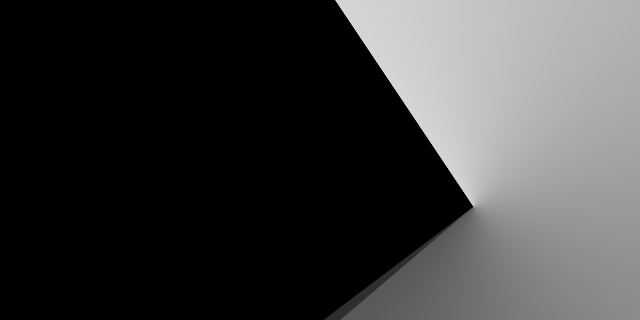
Write a Shadertoy shader that draws this background.

```glsl
const float PI = 3.14159265;
const vec2 APEX = vec2(1.479, 0.354);        // in canvas heights
const float UPPER_ANGLE = radians(123.8);
const float SLIVER_ANGLE = radians(220.4);
const float LOWER_ANGLE = radians(217.1);
const float SWEEP_DARK = 0.345;
const float SWEEP_LIGHT = 0.835;
const float SLIVER_GRAY = 0.18;
const float WEDGE_GRAY = 0.0;

// Positive to the left of a ray leaving the origin
float sideOfRay(vec2 p, float angle) {
    return cos(angle) * p.y - sin(angle) * p.x;
}

// Antialiased convex wedge, counterclockwise between two angles
float wedgeMask(vec2 p, float startAngle, float endAngle, float pixel) {
    float inside = min(sideOfRay(p, startAngle), -sideOfRay(p, endAngle));
    return smoothstep(-0.5 * pixel, 0.5 * pixel, inside);
}

void mainImage(out vec4 fragColor, in vec2 fragCoord) {
    float pixel = 1.0 / iResolution.y;
    vec2 p = fragCoord * pixel - APEX;

    // Conic gradient around the apex
    float sweepStart = SLIVER_ANGLE - 2.0 * PI;
    float angle = atan(p.y, p.x);
    float sweep = clamp((angle - sweepStart) / (UPPER_ANGLE - sweepStart), 0.0, 1.0);
    float gray = mix(SWEEP_DARK, SWEEP_LIGHT, sweep);

    // Dark sliver, then the black wedge above it
    gray = mix(gray, SLIVER_GRAY, wedgeMask(p, UPPER_ANGLE, SLIVER_ANGLE, pixel));
    gray = mix(gray, WEDGE_GRAY, wedgeMask(p, UPPER_ANGLE, LOWER_ANGLE, pixel));

    fragColor = vec4(vec3(gray), 1.0);
}
```
